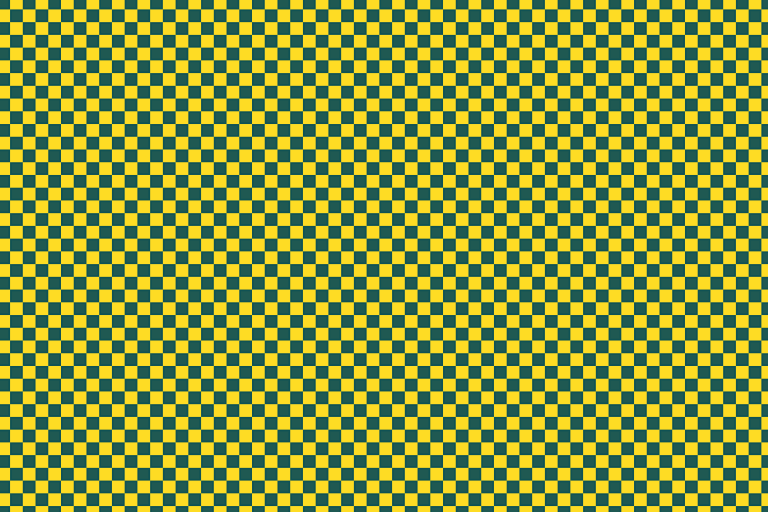
This pattern is drawn by a WebGL 1 fragment shader. Its source:

```glsl
precision highp float;

// Two-colour checkerboard of small upright squares, cropped partway through
// a cell on every side. Each axis is a smoothed square wave; their product
// gives the checks. The dark squares carry a thin, slightly deeper rim.

uniform vec2 u_resolution;

const float CELLS_ACROSS = 60.31;             // squares over the canvas width
const vec2 FIRST_EDGE = vec2(0.79, 0.74);     // first cell edges from top left, in cells
const float RIM_WIDTH = 0.138;                // in cells
const vec3 YELLOW = vec3(0.995, 0.862, 0.14);
const vec3 GREEN = vec3(0.12, 0.35, 0.32);
const vec3 RIM_GREEN = vec3(0.06, 0.32, 0.33);

// Distance to the nearest cell edge on each axis.
vec2 edgeDistance(vec2 cell) {
  return 0.5 - abs(fract(cell) - 0.5);
}

// Square wave per axis: +1 in even cells, -1 in odd ones, with soft edges.
vec2 squareWave(vec2 cell, float pixel) {
  vec2 parity = 1.0 - 2.0 * mod(floor(cell), 2.0);
  return parity * clamp(2.0 * edgeDistance(cell) / pixel, 0.0, 1.0);
}

void main() {
  // Cell coordinates, measured from the top left corner.
  float pixel = CELLS_ACROSS / u_resolution.x;
  vec2 fromTop = vec2(gl_FragCoord.x, u_resolution.y - gl_FragCoord.y);
  vec2 cell = fromTop * pixel - FIRST_EDGE;

  // Coverage of the dark squares.
  vec2 wave = squareWave(cell, pixel);
  float dark = 0.5 + 0.5 * wave.x * wave.y;

  // Deeper rim just inside each dark square.
  vec2 inset = edgeDistance(cell);
  float rimOffset = (RIM_WIDTH - min(inset.x, inset.y)) / pixel;
  float rim = clamp(0.5 + rimOffset, 0.0, 1.0);

  vec3 darkColour = mix(GREEN, RIM_GREEN, rim);
  gl_FragColor = vec4(mix(YELLOW, darkColour, dark), 1.0);
}
```
